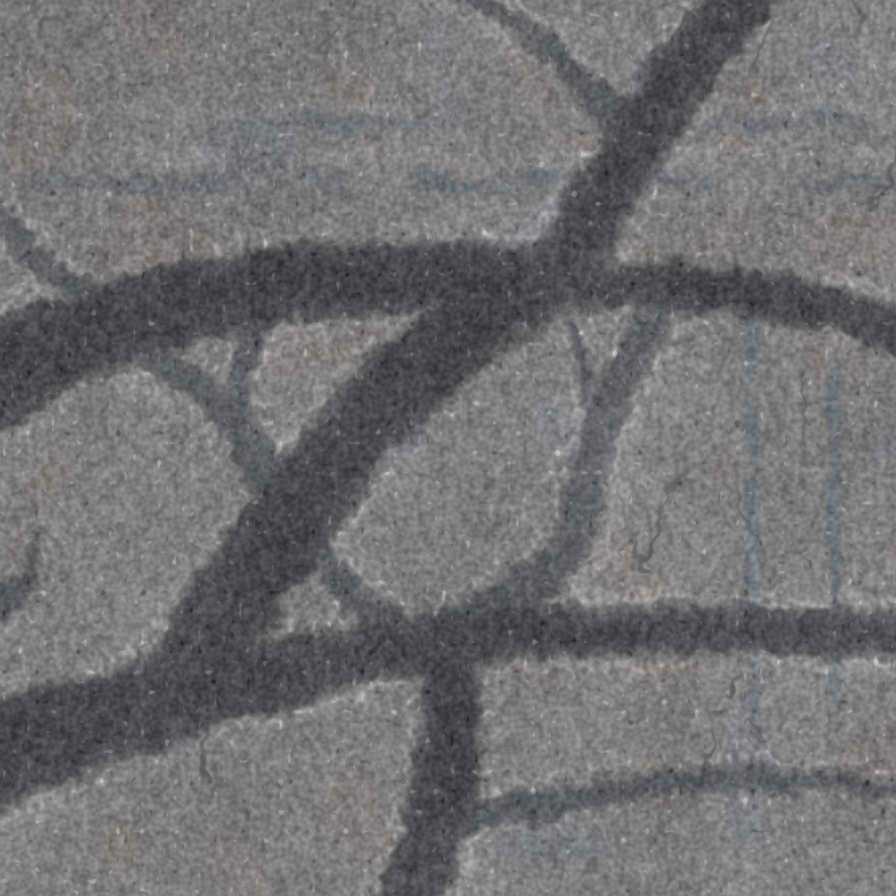
A WebGL 2 fragment shader for this texture:

```glsl
#version 300 es
precision highp float;

uniform vec2 u_resolution;
out vec4 fragColor;

vec2 hash2(vec2 p) {
    vec3 q = fract(p.xyx * vec3(0.1031, 0.1030, 0.0973));
    q += dot(q, q.yzx + 33.33);
    return fract((q.xx + q.yz) * q.zy);
}

vec2 gradientAt(vec2 cell) {
    float angle = 6.2832 * hash2(cell + 300.0).x;
    return vec2(cos(angle), sin(angle));
}

float gradientNoise(vec2 p) {
    vec2 i = floor(p), f = fract(p);
    vec2 u = f * f * f * (f * (f * 6.0 - 15.0) + 10.0);
    vec2 e = vec2(1, 0);
    float low = mix(dot(gradientAt(i), f), dot(gradientAt(i + e), f - e), u.x);
    float high = mix(dot(gradientAt(i + e.yx), f - e.yx), dot(gradientAt(i + 1.0), f - 1.0), u.x);
    return mix(low, high, u.y);
}

float inside(float dist, float soft) {
    return 1.0 - smoothstep(-soft, soft, dist);
}

// Signed distance to a curved, tapering branch
float branch(vec2 p, vec2 a, vec2 b, vec2 c, float startRadius, float endRadius) {
    const float STEPS = 8.0;
    float dist = 1e3;
    vec2 from = a;
    for (float i = 1.0; i <= STEPS; i++) {
        float t = i / STEPS;
        vec2 to = mix(mix(a, b, t), mix(b, c, t), t);
        vec2 pa = p - from, ba = to - from;
        float h = clamp(dot(pa, ba) / dot(ba, ba), 0.0, 1.0);
        dist = min(dist, length(pa - ba * h) - mix(startRadius, endRadius, (i - 1.0 + h) / STEPS));
        from = to;
    }
    return dist;
}

float heavyLimbs(vec2 p) {
    float d = branch(p, vec2(0.85, 1.03), vec2(0.69, 0.84), vec2(0.63, 0.69), 0.034, 0.040);
    d = min(d, branch(p, vec2(0.64, 0.70), vec2(0.43, 0.625), vec2(0.21, 0.24), 0.042, 0.052));
    d = min(d, branch(p, vec2(-0.02, 0.57), vec2(0.22, 0.72), vec2(0.62, 0.685), 0.056, 0.034));
    d = min(d, branch(p, vec2(0.62, 0.675), vec2(0.82, 0.70), vec2(1.02, 0.625), 0.028, 0.025));
    d = min(d, branch(p, vec2(-0.02, 0.15), vec2(0.20, 0.24), vec2(0.50, 0.285), 0.062, 0.028));
    d = min(d, branch(p, vec2(0.48, 0.285), vec2(0.72, 0.305), vec2(1.02, 0.29), 0.030, 0.025));
    return min(d, branch(p, vec2(0.50, 0.28), vec2(0.52, 0.12), vec2(0.44, -0.03), 0.035, 0.035));
}

float lightLimbs(vec2 p) {
    float d = branch(p, vec2(0.50, 0.08), vec2(0.80, 0.16), vec2(1.02, 0.115), 0.019, 0.008);
    d = min(d, branch(p, vec2(0.73, 0.65), vec2(0.665, 0.54), vec2(0.65, 0.43), 0.018, 0.021));
    d = min(d, branch(p, vec2(0.65, 0.43), vec2(0.63, 0.35), vec2(0.50, 0.29), 0.022, 0.032));
    d = min(d, branch(p, vec2(0.50, 1.01), vec2(0.61, 0.97), vec2(0.69, 0.86), 0.008, 0.018));
    d = min(d, branch(p, vec2(-0.01, 0.77), vec2(0.04, 0.70), vec2(0.10, 0.67), 0.012, 0.014));
    d = min(d, branch(p, vec2(0.17, 0.60), vec2(0.27, 0.55), vec2(0.30, 0.45), 0.016, 0.021));
    d = min(d, branch(p, vec2(0.28, 0.63), vec2(0.265, 0.58), vec2(0.27, 0.54), 0.014, 0.010));
    d = min(d, branch(p, vec2(0.35, 0.40), vec2(0.39, 0.32), vec2(0.46, 0.29), 0.012, 0.022));
    d = min(d, branch(p, vec2(0.635, 0.64), vec2(0.65, 0.60), vec2(0.665, 0.55), 0.007, 0.006));
    return min(d, branch(p, vec2(0.0, 0.33), vec2(0.03, 0.32), vec2(0.045, 0.41), 0.020, 0.004));
}

// Hair-thin twigs, steep and scattered
float twigs(vec2 p) {
    float d = 1e3;
    for (float i = 0.0; i < 22.0; i++) {
        vec2 root = hash2(vec2(i, 7.0)), lean = hash2(vec2(i, 19.0)) - 0.5;
        root.x = sqrt(root.x);
        vec2 tip = root + vec2(lean.x * 0.18, 0.06 + 0.16 * abs(lean.y));
        d = min(d, branch(p, root, mix(root, tip, 0.5) + lean * 0.04, tip, 0.0036, 0.001));
    }
    return d;
}

void main() {
    vec2 p = gl_FragCoord.xy / u_resolution.y;
    vec2 wobble = vec2(gradientNoise(p * 22.0), gradientNoise(p * 22.0 + 70.0)) * 0.012
                + vec2(gradientNoise(p * 75.0), gradientNoise(p * 75.0 + 40.0)) * 0.009;
    vec2 q = p + wobble;

    float patches = gradientNoise(p * 5.0) + 0.7 * gradientNoise(p * 14.0 + 9.0);
    float dabs = gradientNoise(p * vec2(48, 36) + wobble * 50.0 + 15.0);
    float grain = gradientNoise(p * vec2(100, 75) + wobble * 60.0) + gradientNoise(p * 165.0 + 31.0);
    float fleck = gradientNoise(p * vec2(110, 90) + 120.0);
    float worn = smoothstep(-0.4, 0.3, gradientNoise(p * 12.0 + 80.0));
    float soft = 0.005 + 0.005 * worn + 0.5 / u_resolution.y;

    // Grey plaster ground
    vec3 color = vec3(0.500, 0.498, 0.498) + 0.045 * patches + 0.05 * dabs + 0.1 * grain;
    color += vec3(0.012, 0.0, -0.012) * gradientNoise(p * 9.0 + 50.0);
    color -= 0.03 * inside(length((p - vec2(0.1, 1.0)) * vec2(0.8, 1.4)) - 0.33, 0.2);

    // Faint blue bars: level ones at the top, upright ones at the right
    for (float i = 0.0; i < 2.0; i++) {
        float level = inside(abs(q.y - 0.795 - 0.07 * i) - 0.009, 0.006) * smoothstep(0.0, 0.08, p.x - 0.28 * i);
        float pale = inside(abs(q.y - 0.825 - 0.05 * i) - 0.012, 0.008);
        float upright = inside(abs(q.x - 0.84 - 0.093 * i) - 0.007, 0.005);
        upright *= smoothstep(0.12, 0.3, p.y) * inside(p.y - 0.63, 0.03);
        color += 0.045 * pale * worn;
        color = mix(color, vec3(0.39, 0.42, 0.45) + 0.08 * grain, 0.75 * worn * max(level, upright));
    }
    color = mix(color, vec3(0.34, 0.345, 0.355), 0.8 * worn * inside(twigs(q), 0.0025));

    // Branches: darker cores, dry-brushed rims and pale broken paint outside
    float heavy = heavyLimbs(q), light = lightLimbs(q);
    float nearest = min(heavy, light);
    float rim = smoothstep(0.0, 0.008, nearest) * inside(nearest - 0.017, 0.008);
    color += rim * 0.09 * smoothstep(-0.15, 0.4, fleck + patches * 0.4);
    vec3 bark = vec3(0.325, 0.328, 0.336) + 0.045 * patches + 0.05 * dabs + 0.085 * grain;
    vec3 heavyBark = bark - 0.04 * smoothstep(0.0, 0.03, -heavy);
    color = mix(color, bark + vec3(0.028, 0.03, 0.033), 0.93 * inside(light, soft));
    color = mix(color, heavyBark, inside(heavy, soft));

    // Sparse bright and dark specks
    color += 0.14 * smoothstep(0.36, 0.58, fleck);
    color -= 0.1 * smoothstep(0.36, 0.58, -fleck);
    fragColor = vec4(clamp(color, 0.0, 1.0), 1.0);
}
```
